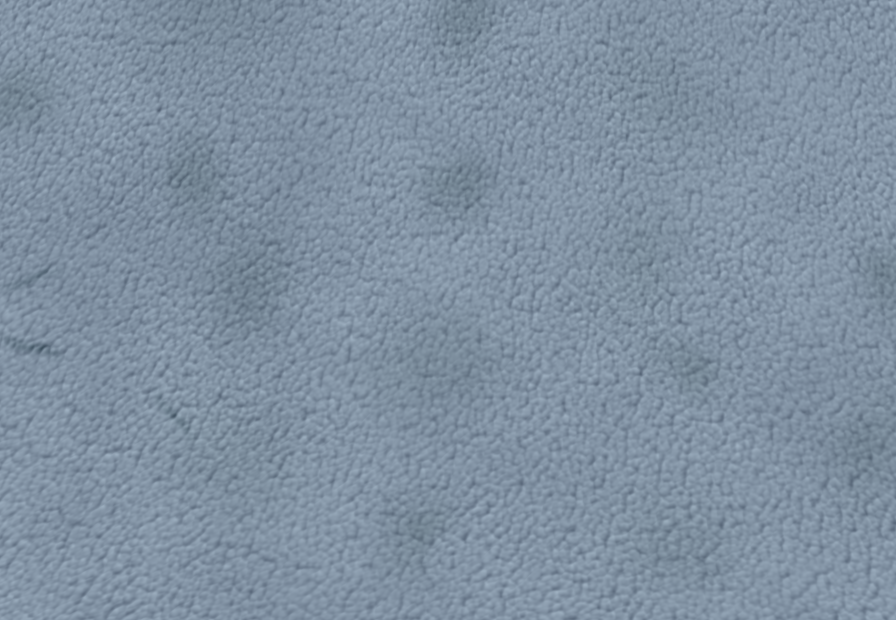
A WebGL 2 fragment shader for this texture:

```glsl
#version 300 es
precision highp float;

uniform vec2 u_resolution;
out vec4 fragColor;

vec2 hash2(vec2 p) {
    vec3 q = fract(p.xyx * vec3(0.1031, 0.1030, 0.0973));
    q += dot(q, q.yzx + 33.33);
    return fract((q.xx + q.yz) * q.zy);
}

mat2 rotation(float angle) {
    float c = cos(angle), s = sin(angle);
    return mat2(c, s, -s, c);
}

// Smooth cellular field: low at cell centres, high in the grooves
float cellField(vec2 p, float sharpness) {
    vec2 cell = floor(p), local = fract(p);
    float sum = 0.0;
    for (int y = -1; y <= 1; y++) {
        for (int x = -1; x <= 1; x++) {
            vec2 offset = vec2(x, y);
            vec2 d = offset + hash2(cell + offset) - local;
            sum += exp(-sharpness * dot(d, d));
        }
    }
    return -log(sum + 0.005) / sharpness;
}

// Slope of the pebbled surface toward the light
float relief(vec2 p, vec2 light, float sharpness) {
    return cellField(p + light, sharpness) - cellField(p - light, sharpness);
}

// Layered sines, each layer turned and bent by the one before
float softWaves(vec2 p, int layers) {
    float sum = 0.0, amplitude = 0.5;
    for (int i = 0; i < layers; i++) {
        sum += amplitude * sin(p.x + 1.3 * sin(p.y + float(i))) * cos(0.8 * p.y);
        p = rotation(1.1) * p * 1.7 + 2.3;
        amplitude *= 0.7;
    }
    return sum;
}

// Scattered soft stains with ragged outlines
float smudges(vec2 p, float aspect, int count) {
    float sum = 0.0;
    for (int i = 0; i < count; i++) {
        float id = float(i);
        vec2 rnd = hash2(vec2(id, 7.0));
        vec2 centre = fract(vec2(0.71, 0.57) + id * vec2(0.7549, 0.5698));
        vec2 d = rotation(6.28 * rnd.x) * (p - centre * vec2(aspect, 1.0));
        d *= vec2(1.0, 1.4) / mix(0.05, 0.13, rnd.y);
        sum += mix(0.9, 0.45, rnd.y) * exp(-dot(d, d));
    }
    return sum;
}

// Thin tapering stroke around the origin, aligned with x
float crease(vec2 p, float halfLength, float width) {
    float taper = 1.0 - smoothstep(0.2, 1.0, abs(p.x) / halfLength);
    float bend = 0.12 * halfLength * sin(3.0 * p.x / halfLength);
    float across = (p.y - bend) / width;
    return taper * exp(-across * across);
}

float creases(vec2 p, int count) {
    float sum = 0.0;
    for (int i = 0; i < count; i++) {
        float id = float(i);
        vec2 centre = vec2(0.05 + 0.115 * id * (id - 1.0), 0.55 - 0.11 * id);
        vec2 local = rotation(0.6 * id - 0.12) * (p - centre);
        float strength = 1.0 - 0.35 * abs(id - 1.0);
        sum += strength * crease(local, 0.07, 0.008);
    }
    return sum;
}

void main() {
    vec2 uv = gl_FragCoord.xy / u_resolution.y;
    float aspect = u_resolution.x / u_resolution.y;

    // Grain leans on the left and stands upright toward the right
    float lean = mix(-0.5, 0.05, uv.x / aspect);
    vec2 grainPos = uv + vec2(lean * (uv.y - 0.5), 0.0);
    grainPos += 0.004 * vec2(softWaves(uv * 17.0, 2), softWaves(uv.yx * 19.0, 2));

    vec2 coarsePos = grainPos * vec2(108.0, 84.0);
    float coarse = relief(coarsePos, vec2(-0.2, 0.17), 5.0);
    float fine = relief(rotation(0.6) * grainPos * 138.0, vec2(-0.08, 0.26), 5.0);
    float groove = cellField(coarsePos, 5.0);
    float patchy = 0.9 + 0.3 * softWaves(uv * 9.0 + 4.0, 3);

    float tone = patchy * (0.14 * coarse + 0.095 * fine);
    tone -= 0.11 * (groove - 0.03);

    // Broad wear and finer cloudiness
    tone += 0.026 * softWaves(uv * 4.5 + 1.0, 4);
    tone += 0.015 * softWaves(uv * 23.0, 3);

    vec2 ragged = uv + 0.022 * vec2(softWaves(uv * 21.0, 3), softWaves(uv * 25.0 + 5.0, 3));
    float stain = smudges(ragged, aspect, 15);
    float fold = creases(uv + 0.003 * vec2(fine, coarse), 3);
    fold *= clamp(0.8 - 1.2 * coarse, 0.2, 1.2);

    vec3 color = vec3(0.521, 0.587, 0.655) + tone * vec3(1.0, 1.05, 1.02);
    color -= stain * vec3(0.076, 0.072, 0.086);
    color -= fold * vec3(0.17, 0.16, 0.17);
    fragColor = vec4(clamp(color, 0.0, 1.0), 1.0);
}
```
